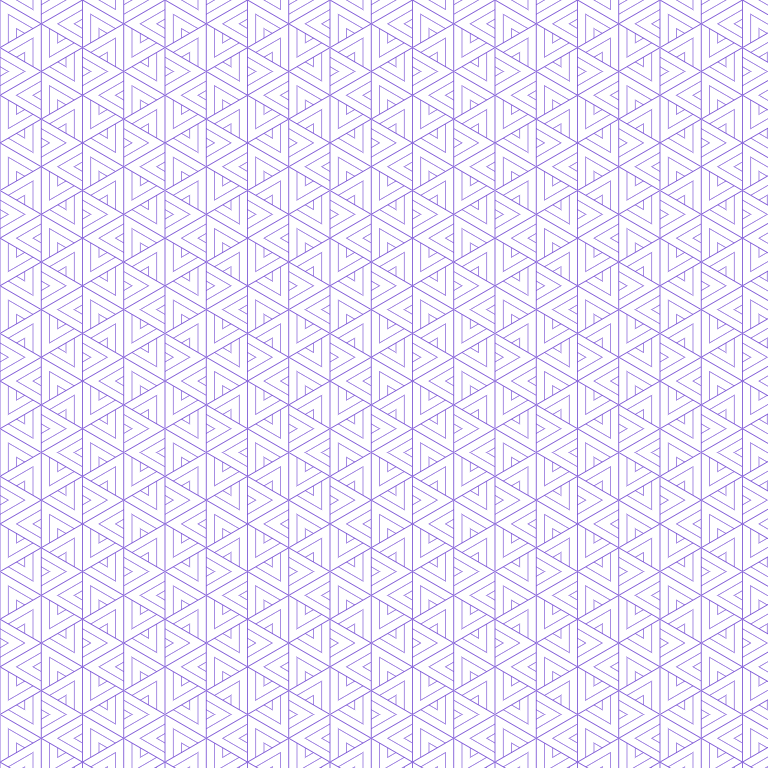
Reproduce this pattern procedurally as a Shadertoy shader.

```glsl
// Share of a pixel covered by a line, correct for lines thinner than a pixel
float lineCoverage(float dist, float width, float pixel) {
    float outer = clamp((0.5 * width - dist) / pixel + 0.5, 0.0, 1.0);
    float inner = clamp((-0.5 * width - dist) / pixel + 0.5, 0.0, 1.0);
    return outer - inner;
}

void mainImage(out vec4 fragColor, in vec2 fragCoord) {
    float pixel = 1.0 / iResolution.y;
    vec2 p = vec2(fragCoord.x, iResolution.y - fragCoord.y) * pixel;

    // Three families of parallel lines, one triangle height apart
    float height = 0.05371;
    float x = p.x / height;
    float y = p.y * 0.8660254 / height;
    float rising = y + 0.5 * x;
    float falling = y - 0.5 * x;

    // Distances to the vertical, upper and lower sides, in triangle heights
    vec3 f = fract(vec3(x, falling, rising));
    bool pointsRight = f.x + f.y < 1.0;
    vec3 side = pointsRight ? vec3(f.x, f.y, 1.0 - f.z)
                            : vec3(1.0 - f.x, f.z, 1.0 - f.y);

    // The open side of the nested chevrons cycles through the three directions
    float openSide = mod(floor(falling) - floor(x) - 1.0, 3.0);
    float inset = openSide < 0.5 ? min(side.y, side.z)
                : openSide < 1.5 ? min(side.x, side.z)
                                 : min(side.x, side.y);

    float edgeDist = min(side.x, min(side.y, side.z)) * height;
    float chevronDist = min(abs(inset - 0.2), abs(inset - 0.4)) * height;

    // Blend the grid and the finer chevrons over white
    float grid = lineCoverage(edgeDist, 0.00108, pixel);
    float chevrons = lineCoverage(chevronDist, 0.00084, pixel);
    float ink = 1.0 - (1.0 - grid) * (1.0 - chevrons);
    fragColor = vec4(mix(vec3(1.0), vec3(0.46, 0.30, 0.83), ink), 1.0);
}
```
